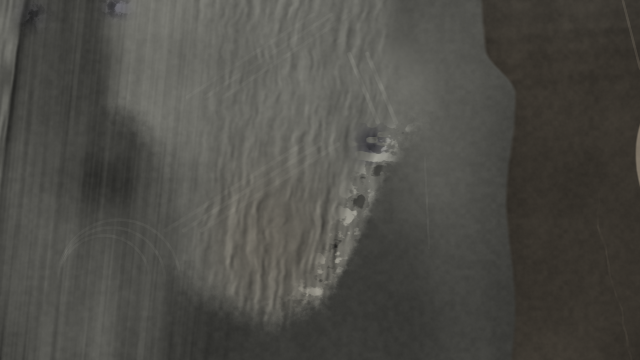
Give the GLSL for this texture, as a WebGL 2 fragment shader.

```glsl
#version 300 es
precision highp float;
// Aerial tidal flat: a pale rippled sandbank, streaked mud, vehicle tracks and a brown channel.

uniform vec2 u_resolution;
out vec4 outColor;

// Outline of the sandbank, in units of canvas height
const int BANK_N = 15;
const vec2 BANK[BANK_N] = vec2[BANK_N](
  vec2(.31, 1.08), vec2(.31, .72), vec2(.43, .61), vec2(.51, .4), vec2(.49, .28),
  vec2(.56, .19), vec2(.75, .1), vec2(.9, .165), vec2(.98, .3), vec2(1.03, .44),
  vec2(1.12, .61), vec2(1.2, .7), vec2(1.18, .8), vec2(1.09, .89), vec2(1.09, 1.08));

float hash(vec2 p) {
  vec3 q = fract(p.xyx * .1031);
  q += dot(q, q.yzx + 33.33);
  return fract((q.x + q.y) * q.z);
}

float noise(vec2 p) {
  vec2 i = floor(p), f = fract(p);
  f = f * f * (3. - 2. * f);
  return mix(mix(hash(i), hash(i + vec2(1, 0)), f.x),
             mix(hash(i + vec2(0, 1)), hash(i + vec2(1, 1)), f.x), f.y);
}

// Layered noise centered on zero
float fbm(vec2 p) {
  float sum = -.47, amp = .5;
  for (int i = 0; i < 4; i++) {
    sum += amp * noise(p);
    p = mat2(1.6, 1.2, -1.2, 1.6) * p + 7.3;
    amp *= .5;
  }
  return sum;
}

// Signed distance to the bank outline, negative inside
float bankDistance(vec2 p) {
  float d = 1e3, side = 1.;
  for (int i = 0; i < BANK_N; i++) {
    vec2 a = BANK[i], b = BANK[(i + BANK_N - 1) % BANK_N];
    vec2 e = b - a, w = p - a;
    d = min(d, length(w - e * clamp(dot(w, e) / dot(e, e), 0., 1.)));
    bvec3 c = bvec3(p.y >= a.y, p.y < b.y, e.x * w.y > e.y * w.x);
    if (all(c) || all(not(c))) side = -side;
  }
  return side * d;
}

float bell(float x) { return exp(-x * x); }

float blob(vec2 p, float x, float y, float rx, float ry) {
  return bell((p.x - x) / rx) * bell((p.y - y) / ry);
}

float stroke(vec2 p, vec2 a, vec2 b, float width) {
  vec2 v = b - a, w = p - a;
  float t = clamp(dot(w, v) / dot(v, v), 0., 1.);
  return 1. - smoothstep(width * .4, width, length(w - v * t));
}

float arc(vec2 p, vec2 center, float radius, float width) {
  float off = abs(length(p - center) - radius);
  return (1. - smoothstep(width * .4, width, off)) * smoothstep(-.02, .06, p.y - center.y);
}

// Height of the long wavy sand ripples
float ripple(vec2 p) {
  p.x += .045 * fbm(p * vec2(7, 11)) - .1 * p.y;
  return noise(p * vec2(48, 10)) + .4 * noise(p * vec2(95, 26) + 4.);
}

void main() {
  vec2 p = gl_FragCoord.xy / u_resolution.y;
  float cloud = fbm(p * 6.), grain = fbm(p * 70.);

  // Broad tones of the mud
  float tone = .245 + .05 * cloud;
  tone += .09 * blob(p, .25, .12, .22, .25) + .06 * blob(p, .5, .5, .16, .16);
  tone += .05 * blob(p, .1, .45, .1, .25) - .05 * blob(p, .3, .5, .12, .07);
  tone += .1 * blob(p, 1.22, .82, .2, .28) - .06 * blob(p, .56, .06, .14, .14);
  tone += .07 * blob(p, 1.24, .48, .17, .24) - .04 * blob(p, 1.1, .12, .24, .2);

  // Sandbank: soft on the left and top, crisp at the lower right
  float d = bankDistance(p + .03 * vec2(cloud, grain));
  float crisp = smoothstep(.65, 1., p.x) * (1. - smoothstep(.45, .65, p.y));
  float soft = mix(.055, .012, crisp);
  float bank = 1. - smoothstep(-soft, soft, d);
  float sand = .365 + .04 * smoothstep(.3, .8, p.y) + .08 * cloud;
  tone = mix(tone, sand + .03 * blob(p, .45, .82, .14, .18), bank);

  // Ripples shaded by their slope
  float rippled = bank * smoothstep(.46, .68, p.x + .15 * cloud) * (1. - smoothstep(1., 1.15, p.x));
  float slope = ripple(p) - ripple(p + vec2(.007, -.003));
  tone += rippled * slope * mix(.21, .13, smoothstep(.35, .6, p.y));

  // Broken scarps along the lower right rim, with dark gullies
  float rim = bell(d / .035 + 1.) * smoothstep(.68, .95, p.x) * (1. - smoothstep(.58, .7, p.y));
  float chips = fbm(p * vec2(26, 32) + 3.);
  tone += rim * (.04 + .2 * smoothstep(.03, .14, chips) - .15 * smoothstep(.06, .18, -chips));
  float gully = blob(p, 1.03, .6, .035, .045) * smoothstep(.45, .6, noise(p * vec2(30, 75)));
  tone -= .16 * gully;

  // Slanted streaks over the left half
  float u = p.x - .1 * p.y;
  float streak = noise(vec2(u * 75., p.y * 2.)) + .6 * noise(vec2(u * 170., p.y * 4.)) - .8;
  tone += .06 * streak * (1. - smoothstep(.4, .75, p.x));

  // Vehicle tracks
  float tracks = .5 * stroke(p, vec2(1.18, .56), vec2(1.192, .31), .004);
  for (float k = 0.; k < 3.; k++) {
    vec2 shift = vec2(.05 * k, 0);
    tracks += .6 * arc(p, vec2(.33 - .02 * k, .22), .17 - .022 * k, .005);
    tracks += .5 * stroke(p, vec2(.46, .36) + shift, vec2(.84, .6) + shift, .007);
    tracks += .4 * stroke(p, vec2(.52, .73) + shift, vec2(.87, .96) + shift, .006);
    if (k < 2.) tracks += stroke(p, vec2(.97, .85) + shift, vec2(1.05, .66) + shift, .008);
  }
  tone += .045 * tracks * (.5 + noise(p * 50.));

  // Layered folds beside the channel
  float fold = noise(vec2((p.x + .06 * p.y + .1 * cloud) * 17., p.y * 1.5)) - .5;
  tone += .05 * fold * smoothstep(1.12, 1.25, p.x);

  // Brown channel, darker at its near edge
  float shore = p.x - 1.418 - .012 * sin(p.y * 11.) + .07 * smoothstep(.74, .86, p.y) - .01 * cloud;
  float channel = smoothstep(-.006, .008, shore) * (1. - .25 * smoothstep(.8, 1., p.y));
  float water = .19 + .05 * cloud + .03 * noise(p * vec2(14, 3)) - .02 * exp(-abs(shore) * 25.);
  water += .01 * sin(p.y * 95. + 12. * cloud) * smoothstep(.6, .95, p.y);
  tone = mix(tone, water, channel);

  // Foam thread and surf at the right edge
  float thread = p.x - 1.66 - .25 * max(.4 - p.y, 0.) - .03 * fbm(p * 14.);
  tone += .05 * (1. - smoothstep(.001, .005, abs(thread))) * (1. - smoothstep(.35, .5, p.y)) * noise(p * 60.);
  tone += .07 * stroke(p, vec2(1.73, 1), vec2(1.778, .81), .005);
  float surf = p.x - 1.757 - 1.75 * (p.y - .57) * (p.y - .57) + .01 * cloud;
  tone += .25 * smoothstep(.005, .012, surf);

  // Pale cut bank in the upper left corner
  float verge = p.x + .068 - .133 * p.y - .012 * cloud;
  float cut = .29 + .16 * noise(vec2(verge * 110., p.y * 14.));
  tone = mix(cut, tone, smoothstep(-.004, .006, verge));
  tone -= .08 * bell(verge / .01 - .8) * smoothstep(.5, .7, p.y);

  // Dark weed and fine grain
  float weed = blob(p, .325, .98, .035, .03) + .6 * blob(p, .09, .96, .04, .04);
  tone += .05 * grain - .16 * weed * smoothstep(-.07, .13, fbm(p * 45.));

  // Warm channel and lower ripples, cool gullies and weed
  float warm = max(channel, .45 * rippled * blob(p, .76, .32, .2, .22));
  vec3 tint = mix(vec3(1, 1, .945), vec3(1.06, .98, .86), warm);
  tint = mix(tint, vec3(.98, .97, 1.08), min(gully + weed, 1.) * .7);
  outColor = vec4(clamp(tone, .08, .62) * tint, 1);
}
```
